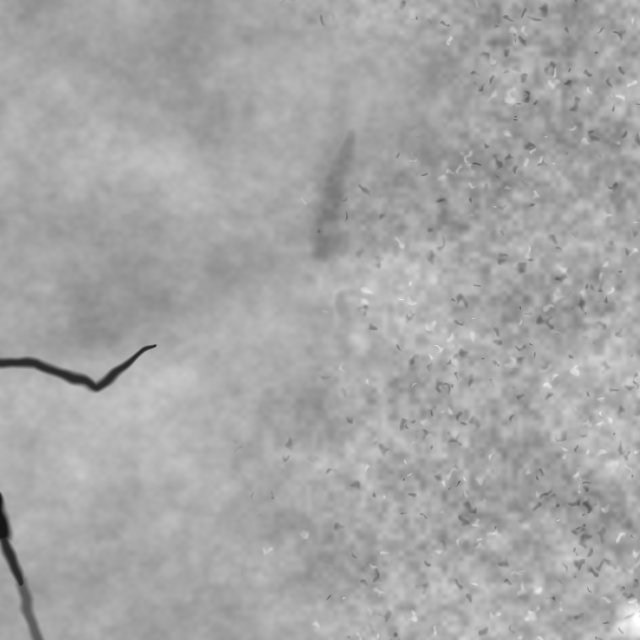
Write a WebGL 1 fragment shader that draws this texture.

```glsl
precision highp float;
// Weathered grey concrete: layered noise clouds, smooth on the left and grainy
// on the right, where cellular noise scatters dark pits and light chips.
// Tapered segments draw the cracks; soft ones draw a faint vertical stain.
uniform vec2 u_resolution;

const float BASE_TONE = 0.649;
const float CRACK_TONE = 0.17;
const float CLOUD_CONTRAST = 0.135;
const float GRAIN_CONTRAST = 0.17;
const float PIT_CONTRAST = 0.17;
const float STAIN_DEPTH = 0.11;
const float PIT_CELLS = 58.0;
const float CRACK_WOBBLE = 0.008;

float hash(vec2 p) {
  vec3 q = fract(vec3(p.xyx) * 0.1031);
  q += dot(q, q.yzx + 33.33);
  return fract((q.x + q.y) * q.z);
}

// Smooth lattice noise, centred on zero
float noise(vec2 p) {
  vec2 cell = floor(p);
  vec2 f = fract(p);
  f = f * f * (3.0 - 2.0 * f);
  float low = mix(hash(cell), hash(cell + vec2(1.0, 0.0)), f.x);
  float high = mix(hash(cell + vec2(0.0, 1.0)), hash(cell + 1.0), f.x);
  return mix(low, high, f.y) - 0.5;
}

// Octaves are turned against each other to hide the lattice
float clouds(vec2 p) {
  float sum = 0.0;
  float weight = 1.0;
  p *= 5.0;
  for (int i = 0; i < 5; i++) {
    sum += weight * noise(p + 17.0);
    p = mat2(0.8, 0.6, -0.6, 0.8) * p * 2.03 + 11.0;
    weight *= 0.7;
  }
  return sum;
}

// Cellular specks: negative for pits, positive for chips
float specks(vec2 p, float density) {
  vec2 q = p * PIT_CELLS;
  q += 0.9 * vec2(noise(q * 1.7 + 5.0), noise(q * 1.7 + 41.0));
  vec2 home = floor(q);
  float sum = 0.0;
  for (int y = -1; y <= 1; y++) {
    for (int x = -1; x <= 1; x++) {
      vec2 cell = home + vec2(float(x), float(y));
      vec2 centre = cell + vec2(hash(cell + 71.0), hash(cell + 133.0));
      float radius = mix(0.25, 0.65, hash(cell + 211.0));
      float present = smoothstep(0.0, 0.12, density - hash(cell + 307.0));
      float tone = hash(cell + 401.0) < 0.64 ? -1.0 : 0.8;
      float spot = 1.0 - smoothstep(0.1, 1.0, length(q - centre) / radius);
      sum += tone * present * spot;
    }
  }
  return clamp(sum, -1.0, 1.0);
}

// Soft segment whose half width runs from wa to wb
float stroke(vec2 p, vec2 a, vec2 b, float wa, float wb) {
  vec2 ab = b - a;
  float h = clamp(dot(p - a, ab) / dot(ab, ab), 0.0, 1.0);
  return 1.0 - smoothstep(0.15, 1.0, length(p - a - h * ab) / mix(wa, wb, h));
}

float cracks(vec2 p) {
  p += CRACK_WOBBLE * vec2(noise(p * 45.0), noise(p * 45.0 + 63.0));
  // Upper crack, a shallow V
  float d = stroke(p, vec2(-0.02, 0.437), vec2(0.055, 0.432), 0.011, 0.010);
  d = max(d, stroke(p, vec2(0.055, 0.432), vec2(0.150, 0.396), 0.010, 0.013));
  d = max(d, stroke(p, vec2(0.150, 0.396), vec2(0.240, 0.460), 0.013, 0.004));
  // Lower crack, opening into a hole at the left edge
  d = max(d, 1.2 * stroke(p, vec2(-0.006, 0.225), vec2(0.004, 0.165), 0.010, 0.024));
  d = max(d, stroke(p, vec2(0.004, 0.165), vec2(0.032, 0.090), 0.015, 0.010));
  d = max(d, 0.6 * stroke(p, vec2(0.032, 0.090), vec2(0.064, -0.01), 0.015, 0.011));
  return min(d, 1.15);
}

float stain(vec2 p) {
  p += 0.025 * vec2(noise(p * 28.0 + 9.0), noise(p * 28.0 + 90.0));
  float d = stroke(p, vec2(0.542, 0.790), vec2(0.510, 0.620), 0.020, 0.034);
  d = max(d, 0.8 * stroke(p, vec2(0.540, 0.530), vec2(0.538, 0.465), 0.020, 0.022));
  return max(d, 0.4 * stroke(p, vec2(0.530, 0.860), vec2(0.490, 0.320), 0.025, 0.050));
}

void main() {
  vec2 p = gl_FragCoord.xy / u_resolution;
  float rough = smoothstep(0.40, 0.78, p.x + 0.25 * noise(p * 6.0) - 0.12 * (p.y - 0.5));

  float tone = BASE_TONE + CLOUD_CONTRAST * clouds(p * vec2(0.9, 1.1));
  tone += 0.03 * (1.0 - rough) * (0.6 - p.y);

  float grain = noise(p * 62.0 + 3.0) + 0.7 * noise(p * 118.0 + 29.0);
  tone += GRAIN_CONTRAST * mix(0.22, 0.85, rough) * grain;

  float density = mix(0.01, 0.30, rough) + 0.35 * rough * noise(p * 11.0 + 50.0);
  tone += PIT_CONTRAST * specks(p, density);

  tone -= STAIN_DEPTH * stain(p);
  tone = mix(tone, CRACK_TONE, cracks(p));

  // Bright chipped corner
  float corner = length((p - vec2(1.0, 0.025)) * vec2(1.0, 1.4)) + 0.03 * noise(p * 40.0);
  tone += 0.30 * (1.0 - smoothstep(0.0, 0.065, corner));

  gl_FragColor = vec4(vec3(clamp(tone, 0.0, 1.0)), 1.0);
}
```
